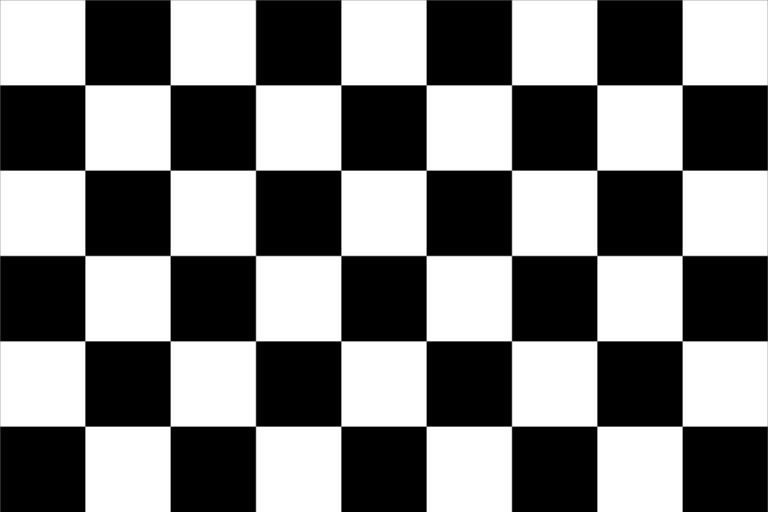
Write a Shadertoy shader that draws this pattern.

```glsl
// Black and white checkerboard of square cells, nine across and six down
#define COLUMNS 9.0
#define ROWS 6.0
#define EDGE_SOFTNESS 0.00195 // edge width as a share of the canvas width
#define LIGHT vec3(1.0)
#define DARK vec3(0.0)

// Square wave of period two, +1 in even cells and -1 in odd ones, with soft steps
vec2 softSquareWave(vec2 p, float edgeWidth) {
    vec2 cellSign = 1.0 - 2.0 * mod(floor(p), 2.0);
    vec2 f = fract(p);
    vec2 edgeDistance = min(f, 1.0 - f);
    return cellSign * clamp(2.0 * edgeDistance / edgeWidth, 0.0, 1.0);
}

void mainImage(out vec4 fragColor, in vec2 fragCoord) {
    // Cell units, counted from the upper left corner
    vec2 fromTopLeft = vec2(fragCoord.x, iResolution.y - fragCoord.y);
    vec2 cell = fromTopLeft / iResolution.x * COLUMNS;

    // The last row runs on to the lower border
    cell.y = min(cell.y, ROWS - 0.5);

    // Edges are never thinner than one pixel
    float edgeWidth = COLUMNS * max(EDGE_SOFTNESS, 1.0 / iResolution.x);
    vec2 wave = softSquareWave(cell, edgeWidth);
    float lightness = 0.5 + 0.5 * wave.x * wave.y;

    fragColor = vec4(mix(DARK, LIGHT, lightness), 1.0);
}
```
